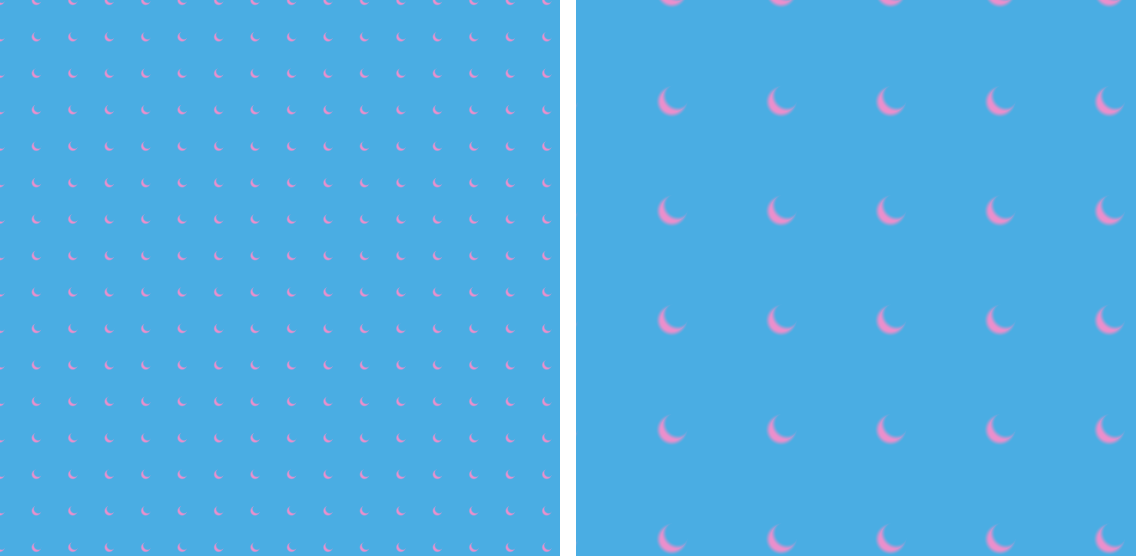
Left, the full canvas; right, a detail of the centre.
A WebGL 1 fragment shader for this pattern:

```glsl
precision mediump float;
// Small soft pink crescent moons on a flat sky blue ground.
// A square grid hangs from the top left corner; each moon is a disc
// with a second, offset disc cut away from its upper right.

uniform vec2 u_resolution;

// Signed distance to a crescent, in units of one grid cell.
float crescent(vec2 p) {
  float disc = length(p) - 0.122;
  float bite = length(p - vec2(0.056, 0.056)) - 0.126;
  return max(disc, -bite);
}

void main() {
  // 15.36 cells span the canvas width, with y measured up from the top edge.
  float cellsPerPixel = 15.36 / u_resolution.x;
  vec2 grid = (gl_FragCoord.xy - vec2(0.0, u_resolution.y)) * cellsPerPixel;

  // Moons sit on the grid corners, so the edge rows and columns are cropped.
  vec2 cell = fract(grid + vec2(0.504, 0.512)) - 0.5;

  // Soft edge, never narrower than a pixel.
  float blur = max(0.027, 0.75 * cellsPerPixel);
  float moon = 1.0 - smoothstep(-blur, blur, crescent(cell));

  vec3 sky = vec3(0.29, 0.68, 0.89);
  vec3 pink = vec3(0.92, 0.56, 0.80);
  gl_FragColor = vec4(mix(sky, pink, moon), 1.0);
}
```
